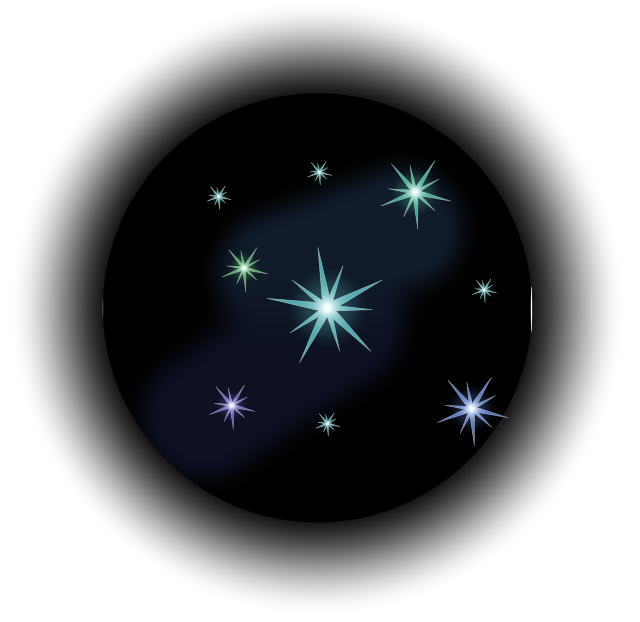
A WebGL 1 fragment shader for this background:

```glsl
precision highp float;

// A black disc with a wide soft shadow on white, holding a dim two-tone nebula
// and ten-pointed stars. The nebula is two blurred capsules; each star folds
// its angle into five sectors to repeat one long and one short tapered ray.

uniform vec2 u_resolution;

// Lengths are fractions of the canvas height, measured from its centre.
const vec2 DISC_CENTER = vec2(-0.004, 0.005);
const float DISC_RADIUS = 0.345;
const float SHADOW_INNER = 0.311;
const float SHADOW_OUTER = 0.497;

const float NEBULA_RADIUS = 0.099;
const float NEBULA_BLUR = 0.034;
const float NEBULA_BLEND = 0.05;
const vec3 NEBULA_HIGH = vec3(0.065, 0.108, 0.165);
const vec3 NEBULA_LOW = vec3(0.050, 0.066, 0.135);

const float SECTOR = 1.2566371;     // a fifth of a turn
const float SHORT_TURN = -0.51;     // short rays relative to long ones
const float SHORT_LENGTH = 0.73;
const float RAY_WIDTH = 0.075;      // half width at the base / ray length
const float STROKE = 0.0005;
const float GLOW_REACH = 0.70;
const float GLOW_STRENGTH = 0.36;
const float MAIN_TILT = 0.471;
const float SMALL_TILT = 1.012;

const vec3 PAPER = vec3(1.0);
const vec3 RAY_EDGE = vec3(0.86, 0.92, 0.92);
const vec3 TEAL = vec3(0.30, 0.66, 0.68);
const vec3 SEA_GREEN = vec3(0.25, 0.66, 0.54);
const vec3 LEAF_GREEN = vec3(0.27, 0.64, 0.32);
const vec3 BLUE = vec3(0.33, 0.45, 0.78);
const vec3 VIOLET = vec3(0.42, 0.32, 0.74);

float pixelSize;

// Antialiased coverage of a signed distance.
float coverage(float d) {
  return clamp(0.5 - d / pixelSize, 0.0, 1.0);
}

float capsule(vec2 p, vec2 a, vec2 b, float radius) {
  vec2 ab = b - a;
  float t = clamp(dot(p - a, ab) / dot(ab, ab), 0.0, 1.0);
  return length(p - a - ab * t) - radius;
}

float smoothMin(float a, float b, float k) {
  float h = max(k - abs(a - b), 0.0) / k;
  return min(a, b) - 0.25 * h * h * k;
}

// Distance to five tapered rays, the first one at angle tilt.
float rays(vec2 p, float tilt, float reach) {
  float angle = atan(p.y, p.x) - tilt;
  angle = mod(angle + 0.5 * SECTOR, SECTOR) - 0.5 * SECTOR;
  vec2 q = length(p) * vec2(cos(angle), abs(sin(angle)));
  return max(q.y - RAY_WIDTH * (reach - q.x), q.x - reach);
}

// Halo, filled rays with a fine pale outline, and a white core.
void addStar(inout vec3 color, vec2 p, float reach, float tilt, vec3 tint) {
  float r = length(p);
  if (r > 1.2 * reach) return;
  float glow = 1.0 - smoothstep(0.25, 1.0, r / (GLOW_REACH * reach));
  color = mix(color, tint, GLOW_STRENGTH * glow);

  float d = min(rays(p, tilt, reach),
                rays(p, tilt + SHORT_TURN, reach * SHORT_LENGTH));
  float core = exp(-7.0 * r * r / (reach * reach) - 3.0 * r / reach);
  vec3 fill = mix(tint, vec3(0.94, 1.0, 1.0), core);
  color = mix(color, fill, coverage(d));
  color = mix(color, RAY_EDGE, 0.5 * coverage(abs(d) - STROKE));
  color = mix(color, vec3(1.0), 0.8 * exp(-pow(r / (0.10 * reach), 2.0)));
}

// Thin upright sliver of light that tapers to both ends.
float glint(vec2 p, float halfHeight, float halfWidth) {
  float taper = max(1.0 - pow(p.y / halfHeight, 2.0), 0.0);
  return coverage(abs(p.x) - halfWidth * taper) * smoothstep(0.0, 0.3, taper);
}

void main() {
  pixelSize = 1.0 / u_resolution.y;
  vec2 p = (gl_FragCoord.xy - 0.5 * u_resolution) * pixelSize;

  // Shadow and disc
  float r = length(p - DISC_CENTER);
  vec3 color = PAPER * smoothstep(SHADOW_INNER, SHADOW_OUTER, r);
  float disc = coverage(r - DISC_RADIUS);
  color *= 1.0 - disc;

  // Nebula
  float high = capsule(p, vec2(0.129, 0.132), vec2(-0.066, 0.058), NEBULA_RADIUS);
  float low = capsule(p, vec2(-0.186, -0.169), vec2(0.035, -0.022), NEBULA_RADIUS);
  float cloud = smoothMin(high, low, NEBULA_BLEND);
  vec3 cloudColor = mix(NEBULA_LOW, NEBULA_HIGH, smoothstep(-0.08, 0.10, p.y));
  color += cloudColor * disc * (1.0 - smoothstep(-NEBULA_BLUR, NEBULA_BLUR, cloud));

  // Rim glints
  color = mix(color, vec3(1.0), glint(p - vec2(0.340, 0.003), 0.039, 0.0011));
  color = mix(color, vec3(0.6), glint(p - vec2(-0.349, 0.004), 0.018, 0.0004));

  // Stars, from large to small
  addStar(color, p - vec2(0.012, 0.005), 0.098, MAIN_TILT, TEAL);
  addStar(color, p - vec2(0.153, 0.191), 0.059, SMALL_TILT, SEA_GREEN);
  addStar(color, p - vec2(0.244, -0.157), 0.059, SMALL_TILT, BLUE);
  addStar(color, p - vec2(-0.122, 0.069), 0.038, SMALL_TILT, LEAF_GREEN);
  addStar(color, p - vec2(-0.142, -0.152), 0.038, SMALL_TILT, VIOLET);
  addStar(color, p - vec2(-0.163, 0.184), 0.020, SMALL_TILT, TEAL);
  addStar(color, p - vec2(-0.001, 0.223), 0.020, SMALL_TILT, TEAL);
  addStar(color, p - vec2(0.264, 0.034), 0.020, SMALL_TILT, TEAL);
  addStar(color, p - vec2(0.012, -0.181), 0.020, SMALL_TILT, TEAL);

  gl_FragColor = vec4(color, 1.0);
}
```
